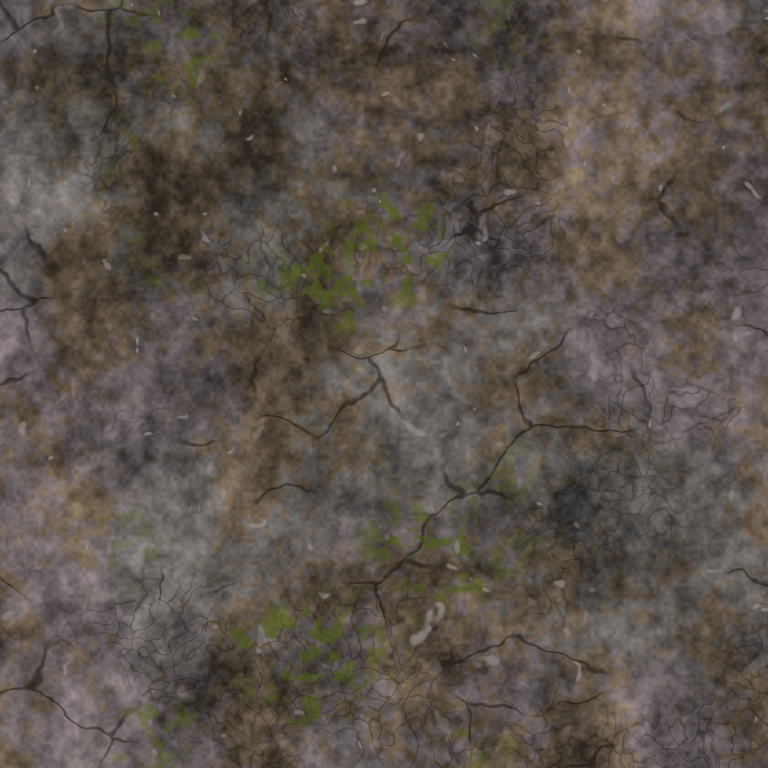
Give the GLSL for this texture, as a Shadertoy shader.

```glsl
// Weathered stone wall: mottled purple-grey plaster with rust-brown stains.
// Layered value noise sets tone and tint; cellular noise adds pale flecks
// and broken cracks; green moss gathers in loose, grainy clusters.

#define BASE_TONE   0.333
#define BROAD_DEPTH 0.22
#define PATCH_DEPTH 0.34
#define GRAIN_DEPTH 0.27
#define FINE_DEPTH  0.07
#define FLECK_CELLS 24.0
#define CRACK_CELLS 7.0
#define MOSS_AMOUNT 0.75
#define MAUVE_TINT  vec3(1.08, 0.98, 0.995)
#define RUST_TINT   vec3(1.14, 0.98, 0.80)
#define SLATE_TINT  vec3(1.01, 1.00, 0.955)
#define MOSS_COLOR  vec3(0.32, 0.36, 0.13)

const float TAU = 6.2831853;

vec3 hash3(vec2 p) {
    vec3 q = fract(p.xyx * vec3(0.1031, 0.1030, 0.0973));
    q += dot(q, q.yxz + 33.33);
    return fract((q.xxy + q.yzz) * q.zyx);
}

float valueNoise(vec2 p) {
    vec2 cell = floor(p), f = fract(p);
    f = f * f * (3.0 - 2.0 * f);
    float low = mix(hash3(cell).x, hash3(cell + vec2(1, 0)).x, f.x);
    float high = mix(hash3(cell + vec2(0, 1)).x, hash3(cell + vec2(1, 1)).x, f.x);
    return mix(low, high, f.y);
}

// Layered noise centred on zero, turned at each octave to hide the grid.
float layers(vec2 p, int octaves) {
    float sum = 0.0, weight = 0.5;
    for (int i = 0; i < octaves; i++) {
        sum += weight * (valueNoise(p) - 0.5);
        p = mat2(1.6, 1.2, -1.2, 1.6) * p + 17.3;
        weight *= 0.5;
    }
    return sum;
}

// Cellular edge distance: zero on the border between two cells.
float cellEdge(vec2 p) {
    vec2 cell = floor(p);
    float nearest = 9.0, second = 9.0;
    for (int y = -1; y <= 1; y++)
    for (int x = -1; x <= 1; x++) {
        vec2 id = cell + vec2(x, y);
        float d = length(id + hash3(id).xy - p);
        second = min(second, max(nearest, d));
        nearest = min(nearest, d);
    }
    return second - nearest;
}

// Sparse pale chips, each with its own size, stretch and angle.
float flecks(vec2 p) {
    vec2 cell = floor(p);
    float cover = 0.0;
    for (int y = -1; y <= 1; y++)
    for (int x = -1; x <= 1; x++) {
        vec2 id = cell + vec2(x, y);
        vec3 place = hash3(id + 41.0), form = hash3(id + 87.0);
        vec2 d = p - id - place.xy;
        float a = TAU * form.x;
        d = mat2(cos(a), -sin(a), sin(a), cos(a)) * d;
        d.x *= mix(0.45, 1.0, form.y);
        float radius = mix(0.09, 0.20, form.z * form.z);
        float chip = 1.0 - smoothstep(0.35 * radius, radius, length(d));
        cover = max(cover, chip * step(0.78, place.z) * mix(0.4, 1.0, form.y));
    }
    return cover;
}

void mainImage(out vec4 fragColor, in vec2 fragCoord) {
    vec2 uv = fragCoord / iResolution.xy;
    vec2 warp = vec2(layers(uv * 14.0 + 3.0, 4), layers(uv * 14.0 + 61.0, 4));
    vec2 wuv = uv + 0.06 * warp;

    // Broad light and shade: paler sides and low band, darker top
    float band = exp(-pow((uv.y - 0.33) / 0.13, 2.0));
    float tone = BASE_TONE + 0.026 * cos(TAU * uv.x) + 0.026 * band
               - 0.032 * smoothstep(0.65, 1.0, uv.y);

    // Mottling from large patches down to fine grit, with faint drips
    float grain = layers(uv * 62.0 + 9.0, 3);
    tone += BROAD_DEPTH * layers(wuv * 3.5 + 5.0, 3);
    tone += PATCH_DEPTH * layers(wuv * 12.0 + 23.0, 5);
    tone += GRAIN_DEPTH * grain;
    tone += FINE_DEPTH * (valueNoise(uv * 210.0) - 0.5);
    tone += 0.09 * layers(wuv * vec2(70.0, 18.0) + 31.0, 2);

    // Cracks: broken long ones and a fine crackle in patches
    float longCrack = 1.0 - smoothstep(0.008, 0.04, cellEdge(wuv * CRACK_CELLS * vec2(0.8, 1.2)));
    longCrack *= smoothstep(0.03, 0.13, layers(uv * 8.0 + 71.0, 2));
    float crackle = 1.0 - smoothstep(0.02, 0.14, cellEdge(wuv * 34.0 + 2.0 * warp));
    crackle *= smoothstep(0.0, 0.16, layers(uv * 6.0 + 93.0, 3));
    tone *= 1.0 - 0.38 * longCrack - 0.22 * crackle;

    // Tints: mauve stone, slate in the lower part, rust over the darker areas
    float slate = smoothstep(-0.1, 0.15, layers(wuv * 4.0 + 13.0, 3) + 0.12 * band - 0.06);
    float stain = layers(wuv * 9.0 + 47.0, 4) + 0.8 * layers(uv * 75.0 + 29.0, 3);
    float rust = smoothstep(-0.08, 0.22, stain - 0.9 * (tone - BASE_TONE));
    vec3 tint = mix(MAUVE_TINT, SLATE_TINT, 0.7 * slate);
    vec3 color = clamp(tone, 0.15, 0.62) * mix(tint, RUST_TINT, rust);

    // Moss grains inside clusters near the middle
    float column = smoothstep(0.08, 0.25, uv.x) * (1.0 - smoothstep(0.58, 0.75, uv.x));
    float cluster = column * smoothstep(0.0, 0.14, layers(wuv * 6.0 + 55.0, 3));
    float tuft = smoothstep(0.03, 0.15, layers(uv * 68.0 + 83.0, 3));
    color = mix(color, MOSS_COLOR * (0.7 + 0.9 * tone), MOSS_AMOUNT * cluster * tuft);

    // Pale chips on top
    float chips = flecks(uv * FLECK_CELLS + 2.2 * warp);
    color = mix(color, vec3(0.60, 0.57, 0.57), 0.7 * chips);
    fragColor = vec4(color, 1.0);
}
```
